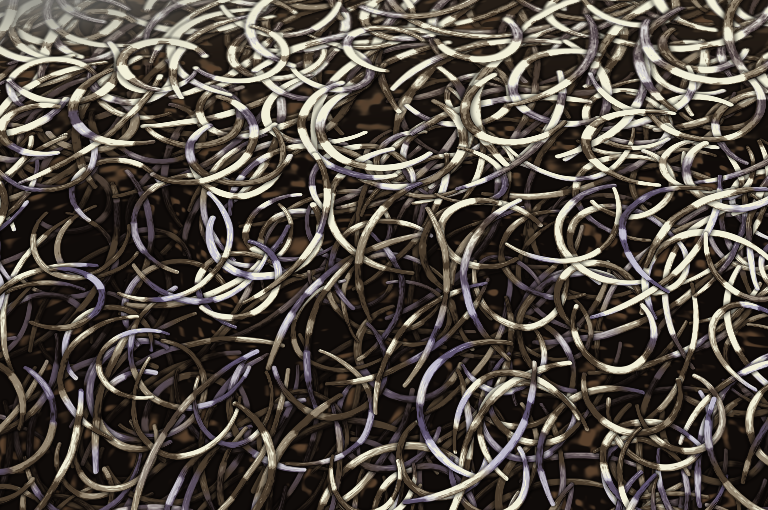
This texture is drawn by a WebGL 1 fragment shader. Its source:

```glsl
precision highp float;
uniform vec2 u_resolution;

const vec3 SOOT = vec3(0.06, 0.042, 0.034);
const vec3 BARK = vec3(0.29, 0.235, 0.175);
const vec3 TAN = vec3(0.57, 0.515, 0.43);
const vec3 CREAM = vec3(0.95, 0.94, 0.85);
const vec3 LAVENDER = vec3(0.74, 0.73, 0.82);
const vec3 PLUM = vec3(0.37, 0.33, 0.47);

float hash(vec2 p) {
  return fract(sin(dot(p, vec2(127.1, 311.7))) * 43758.5453);
}

vec4 hash4(vec2 p) {
  return vec4(hash(p), hash(p + 17.3), hash(p + 41.9), hash(p + 73.1));
}

float noise(vec2 p) {
  vec2 i = floor(p), f = fract(p);
  f = f * f * (3.0 - 2.0 * f);
  return mix(mix(hash(i), hash(i + vec2(1, 0)), f.x),
             mix(hash(i + vec2(0, 1)), hash(i + vec2(1, 1)), f.x), f.y);
}

// Brightness to colour, warm or cool
vec3 ramp(float v, float cool) {
  vec3 warm = mix(SOOT, BARK, smoothstep(0.03, 0.25, v));
  warm = mix(warm, TAN, smoothstep(0.36, 0.54, v));
  warm = mix(warm, CREAM, smoothstep(0.62, 0.84, v));
  vec3 cold = mix(SOOT, PLUM, smoothstep(0.03, 0.34, v));
  cold = mix(cold, LAVENDER, smoothstep(0.45, 0.66, v));
  cold = mix(cold, CREAM, smoothstep(0.85, 1.0, v));
  return mix(warm, cold, cool);
}

// Paints one curled strand whose midpoint lies at the origin of p
vec3 strand(vec3 col, vec2 p, vec2 seed, float depth, float height, float soft, float glow) {
  vec4 h = hash4(seed), g = hash4(seed + 5.7);
  float straight = step(h.w, 0.75 - 0.6 * depth);
  float r = mix(mix(0.085, 0.2, h.x * h.x), 0.25 + 0.25 * h.x, straight);
  float turn = mix(-2.4 + (h.y - 0.5) * 4.4, -0.6 + (h.y - 0.5) * 1.3, straight);
  turn += 3.1416 * straight * step(0.5, g.x);
  vec2 dir = vec2(cos(turn), sin(turn));
  vec2 q = vec2(dot(p, dir) + r, (dir.x * p.y - dir.y * p.x) / mix(0.75, 1.05, h.z));
  float ang = atan(q.y, q.x);
  float reach = min(2.2, 0.25 / r) * mix(0.8, 1.0, g.y);
  float radius = r * (1.0 + (g.x - 0.5) * 0.16 * ang);
  float len = length(q) + 1e-4;
  float off = len - radius + 0.004 * (noise(vec2(ang * r * 18.0, g.z * 70.0)) - 0.5);
  float past = max(abs(ang) - reach, 0.0) * r;
  float dist = length(vec2(off, past));
  float w = mix(0.0065, 0.008, depth) * mix(0.8, 1.12, g.w) * (1.0 + 0.45 * height);
  w *= 1.0 - 0.3 * smoothstep(0.6, 1.0, abs(ang) / reach);

  // Soft shadow on whatever lies beneath
  col *= 1.0 - 0.5 * (1.0 - smoothstep(w * 0.7, w * 2.2, dist));

  // Round cross section, broken sunlight and fine fibres
  float across = clamp(off / w, -1.0, 1.0);
  vec2 n = vec2(dir.x * q.x - dir.y * q.y, dir.y * q.x + dir.x * q.y) / len;
  float facing = dot(n, vec2(-0.35, 0.94)) * across;
  float along = ang * r;
  float sun = smoothstep(0.42, 0.6, noise(vec2(along * 24.0 + g.x * 20.0, g.z * 90.0)));
  float fibre = noise(vec2(along * 60.0 + g.w * 50.0, across * 4.0 + g.z * 40.0));
  float grain = noise(vec2(along * 160.0, across * 3.0 + g.y * 60.0));
  float v = mix(0.27, 0.77, sun) + 0.26 * facing + 0.24 * (fibre - 0.5) + 0.16 * (grain - 0.5);
  v += 0.1 * abs(n.y) - 0.34 * across * across * across * across + 0.15 * height;
  v *= mix(0.42, 1.1, smoothstep(0.0, 0.75, depth)) * mix(0.8, 1.12, g.z) * glow;
  float cool = smoothstep(0.5, 0.68, noise(vec2(along * 9.0, g.w * 80.0))) * mix(0.3, 0.9, depth);
  cool *= 1.0 - 0.5 * height;
  return mix(col, ramp(v, cool), 1.0 - smoothstep(-soft, soft, dist - w));
}

void main() {
  vec2 uv = gl_FragCoord.xy / u_resolution.y;
  float height = smoothstep(0.45, 1.0, uv.y);

  // The mat curves away towards the top
  vec2 p = uv;
  p.y += 0.3 * uv.y * uv.y * uv.y + 0.08 * (uv.x - 0.75) * (uv.x - 0.75);
  float soft = 0.0013 + 0.004 * smoothstep(0.75, 1.0, uv.y);

  // Dark hollow with dim crumbs
  float shade = noise(p * 4.0 + 3.0);
  float crumbs = noise(p * vec2(50.0, 65.0) + 9.0 * shade) * (0.4 + 0.6 * noise(p * 18.0 + 8.0));
  vec3 col = ramp(0.26 * smoothstep(0.35, 0.8, crumbs) + 0.12 * height, 0.0);
  col += vec3(0.06, 0.02, 0.0) * smoothstep(0.45, 0.75, crumbs);

  // Layers of strands from back to front, sunlit in broad patches
  float patches = smoothstep(0.25, 0.75, shade);
  for (int k = 0; k < 13; k++) {
    float depth = float(k) / 12.0;
    float tilt = float(k) * 0.7;
    mat2 spin = mat2(cos(tilt), sin(tilt), -sin(tilt), cos(tilt));
    vec2 grid = spin * p / 0.26 + float(k) * 7.31;
    vec2 cell = floor(grid);
    float glow = mix(mix(0.35, 1.45, patches), mix(0.85, 1.1, patches), depth);
    glow = mix(glow, 1.1, height);
    for (int j = -1; j <= 1; j++) {
      for (int i = -1; i <= 1; i++) {
        vec2 id = cell + vec2(i, j);
        vec2 seed = id + float(k) * 31.7;
        vec2 spot = id + vec2(hash(seed + 2.1), hash(seed + 9.4));
        vec2 local = (grid - spot) * 0.26 * spin;
        col = strand(col, local, seed, depth, height, soft, glow);
      }
    }
  }

  // Pale haze over the far corner
  float haze = smoothstep(0.9, 1.02, uv.y + 0.05 * noise(uv * 9.0)) * smoothstep(0.6, 0.0, uv.x);
  col = mix(col, vec3(0.52, 0.52, 0.5), 0.8 * haze);
  gl_FragColor = vec4(col, 1.0);
}
```
